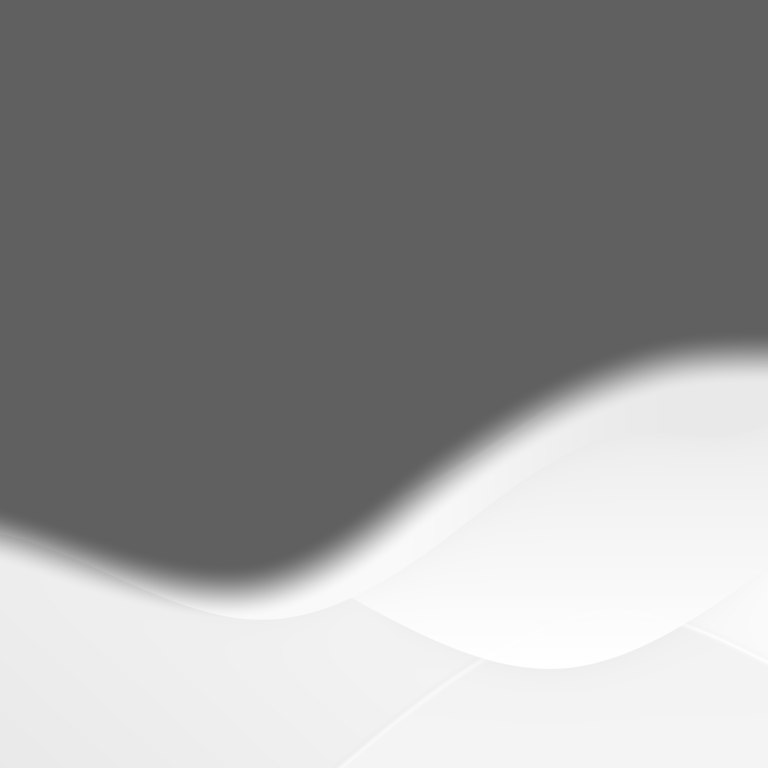
Reproduce this background procedurally as a Shadertoy shader.

```glsl
#define DARK 0.377
#define VEIL_BLUR 0.036
#define SHADOW_DEPTH 0.018
#define SHADOW_REACH 0.018
#define RIDGE_WIDTH 0.003
#define RIDGE_GAIN 0.022

// Cubic arc between knots (x, y, slope), extended by straight lines
float arc(float x, vec3 a, vec3 b) {
    float span = b.x - a.x;
    float cx = clamp(x, a.x, b.x);
    float t = (cx - a.x) / span;
    float s = 1.0 - t;
    float y = mix(a.y, b.y, t * t * (3.0 - 2.0 * t))
            + span * t * s * (a.z * s - b.z * t);
    return y + (x - cx) * (x < a.x ? a.z : b.z);
}

// Lower limit of the dark veil
float veilCurve(float x) {
    vec3 valley = vec3(0.299, 0.229, 0.0);
    vec3 slope = vec3(0.521, 0.334, 0.83);
    vec3 shoulder = vec3(0.846, 0.520, 0.28);
    if (x < valley.x) return arc(x, vec3(0.0, 0.303, -0.28), valley);
    if (x < slope.x) return arc(x, valley, slope);
    if (x < shoulder.x) return arc(x, slope, shoulder);
    return arc(x, shoulder, vec3(1.0, 0.535, 0.0));
}

// Lower edge of the bright ribbon
float ribbonCurve(float x) {
    vec3 valley = vec3(0.341, 0.193, 0.0);
    vec3 slope = vec3(0.586, 0.303, 0.77);
    vec3 crest = vec3(0.833, 0.436, 0.02);
    vec3 dip = vec3(0.931, 0.430, 0.0);
    if (x < valley.x) return arc(x, vec3(0.0, 0.305, -0.22), valley);
    if (x < slope.x) return arc(x, valley, slope);
    if (x < crest.x) return arc(x, slope, crest);
    if (x < dip.x) return arc(x, crest, dip);
    return arc(x, dip, vec3(1.0, 0.446, 0.35));
}

// Lower edge of the leaf
float leafCurve(float x) {
    vec3 bottom = vec3(0.716, 0.129, 0.0);
    if (x < bottom.x) return arc(x, vec3(0.462, 0.219, -0.55), bottom);
    return arc(x, bottom, vec3(1.0, 0.262, 0.75));
}

// Thin arch across the floor
float archCurve(float x) {
    vec3 flank = vec3(0.630, 0.141, 0.60);
    vec3 top = vec3(0.800, 0.203, 0.0);
    if (x < flank.x) return arc(x, vec3(0.443, 0.0, 0.85), flank);
    if (x < top.x) return arc(x, flank, top);
    return arc(x, top, vec3(1.0, 0.136, -0.5));
}

// Faint crease inside the ribbon
float creaseCurve(float x) {
    vec3 middle = vec3(0.667, 0.436, 0.68);
    if (x < middle.x) return arc(x, vec3(0.507, 0.345, 0.45), middle);
    return arc(x, middle, vec3(0.749, 0.488, 0.60));
}

// Height above a curve, corrected for its slope
#define ABOVE(curve, p) ((p.y - curve(p.x)) * inversesqrt(1.0 + pow((curve(p.x + 0.002) - curve(p.x - 0.002)) / 0.004, 2.0)))

float cover(float d) {
    float soft = 0.8 / iResolution.y;
    return smoothstep(-soft, soft, d);
}

// Soft shade on the lower side of an edge
float shadow(float d) {
    return SHADOW_DEPTH * exp(min(d, 0.0) / SHADOW_REACH);
}

// Bright line with a fainter dark companion
float ridge(float d) {
    float bright = d / RIDGE_WIDTH;
    float dim = (d - 1.8 * RIDGE_WIDTH) / RIDGE_WIDTH;
    return RIDGE_GAIN * (exp(-bright * bright) - 0.45 * exp(-dim * dim));
}

void mainImage(out vec4 fragColor, in vec2 fragCoord) {
    vec2 p = fragCoord / iResolution.xy;
    float veil = ABOVE(veilCurve, p);
    float ribbon = ABOVE(ribbonCurve, p);
    float leaf = ABOVE(leafCurve, p);
    float arch = ABOVE(archCurve, p);
    float crease = ABOVE(creaseCurve, p);

    // Floor with its arch
    float leftFloor = 0.915 + 0.055 * p.x + 0.06 * p.y;
    float rightFloor = 0.957 - 0.03 * p.y;
    float shade = mix(rightFloor, leftFloor, cover(arch));
    shade += ridge(arch);
    shade -= shadow(leaf) * smoothstep(0.44, 0.54, p.x);

    // Leaf, brightest at its bottom
    float leafShade = mix(1.0, 0.932, clamp((p.y - 0.13) / 0.30, 0.0, 1.0));
    leafShade += 0.12 * ridge(arch);
    shade = mix(shade, leafShade, cover(leaf));
    shade -= 0.7 * shadow(ribbon);

    // Ribbon
    float ribbonShade = mix(0.978, 0.915, smoothstep(0.48, 0.88, p.x));
    float creaseSpan = smoothstep(0.49, 0.54, p.x) * (1.0 - smoothstep(0.70, 0.77, p.x));
    ribbonShade += ridge(crease) * creaseSpan;
    shade = mix(shade, ribbonShade, cover(ribbon));

    // Blurred dark veil on top
    shade = mix(shade, DARK, smoothstep(-VEIL_BLUR, VEIL_BLUR, veil));
    fragColor = vec4(vec3(clamp(shade, 0.0, 1.0)), 1.0);
}
```
